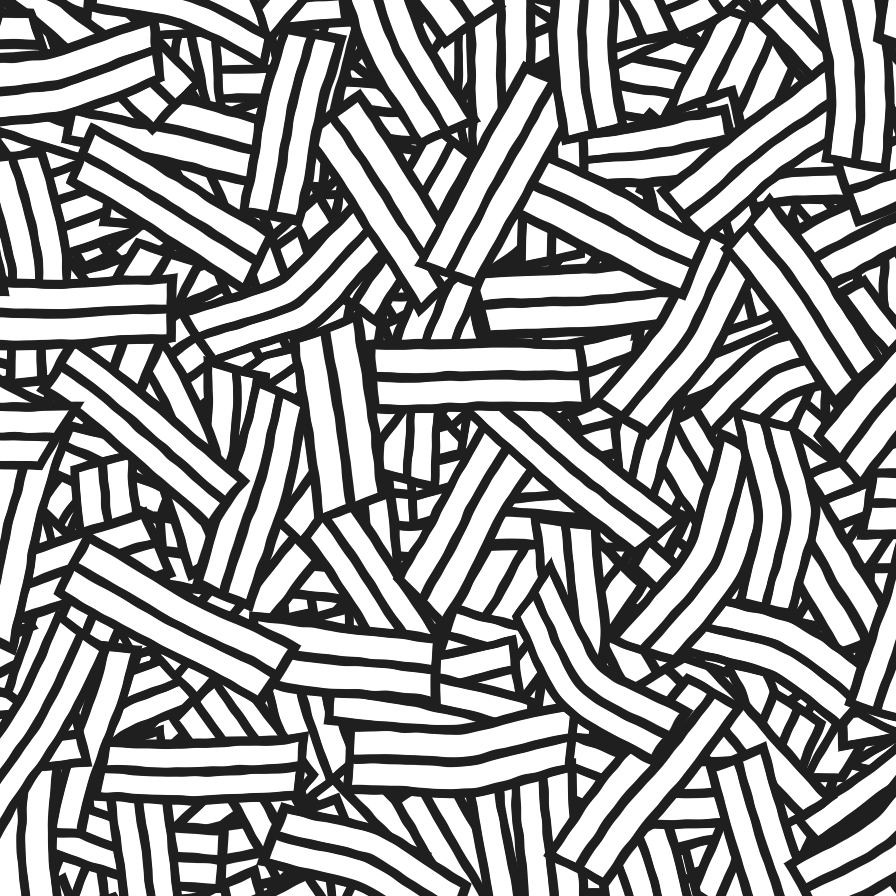
Give the GLSL for this pattern, as a Shadertoy shader.

```glsl
const vec3 PAPER = vec3(1.0);
const vec3 INK = vec3(0.12);
const float CELL = 0.17;
const float SPACING = 0.0335;
const float HALF_LINE = 0.0052;
const int LAYERS = 5;

float hash(vec2 p) {
    return fract(sin(dot(p, vec2(127.1, 311.7))) * 43758.5453);
}

float noise(vec2 p) {
    vec2 i = floor(p), f = fract(p);
    f = f * f * (3.0 - 2.0 * f);
    return mix(mix(hash(i), hash(i + vec2(1, 0)), f.x),
               mix(hash(i + vec2(0, 1)), hash(i + vec2(1, 1)), f.x), f.y);
}

// Slight hand-drawn wobble
vec2 wobble(vec2 p, float scale, float amount) {
    return amount * (vec2(noise(p * scale), noise(p * scale + 37.0)) - 0.5);
}

mat2 rotation(float angle) {
    float c = cos(angle), s = sin(angle);
    return mat2(c, s, -s, c);
}

// Distance to the nearest of a set of parallel lines
float ruling(float t, float spacing) {
    return abs(t / spacing - round(t / spacing)) * spacing;
}

// Ruled strip with an outline: x = ink, y = coverage
vec2 strip(vec2 q, float halfLength, float bands, float spacing, float slant, float aa) {
    float halfWidth = 0.5 * bands * spacing;
    float box = max(abs(q.x + slant * q.y) - halfLength, abs(q.y) - halfWidth);
    float line = min(ruling(q.y + halfWidth, spacing), -box) - HALF_LINE;
    return 1.0 - smoothstep(-aa, aa, vec2(line, box - HALF_LINE));
}

// Strip belonging to one cell, with random place, direction, length and bend
vec2 cellStrip(vec2 p, vec2 cell, float layer, float bands, float aa) {
    vec2 seed = cell + layer * 19.7;
    vec2 jitter = vec2(hash(seed + 1.3), hash(seed + 2.9)) - 0.5;
    float checker = mod(cell.x + cell.y, 2.0);
    float angle = 1.5708 * checker + 1.5 * (hash(seed + 4.1) - 0.5);
    vec2 q = rotation(angle) * (p - (cell + 0.5) * CELL - jitter * 0.09);

    float bend = 2.0 * hash(seed + 5.7) - 1.0;
    q.y += 0.3 * bend * bend * bend * (sqrt(q.x * q.x + 0.0003) - 0.05);

    float halfLength = mix(0.1, 0.128, hash(seed + 7.3));
    float spacing = SPACING * mix(0.9, 1.08, hash(seed + 8.9));
    float slant = 0.5 * (hash(seed + 11.1) - 0.5);
    return strip(q, halfLength, bands, spacing, slant, aa);
}

// Paints one layer of strips over the ink already there
float paintLayer(float ink, vec2 p, float layer, float bands, float aa) {
    vec2 home = floor(p / CELL);
    for (int j = -1; j <= 1; j++) {
        for (int i = -1; i <= 1; i++) {
            vec2 s = cellStrip(p, home + vec2(i, j), layer, bands, aa);
            ink = mix(ink, s.x, s.y);
        }
    }
    return ink;
}

void mainImage(out vec4 fragColor, in vec2 fragCoord) {
    float size = min(iResolution.x, iResolution.y);
    vec2 p = fragCoord / size;
    float aa = 0.6 / size;
    p += wobble(p, 9.0, 0.012) + wobble(p, 60.0, 0.0018);

    // Ruled ground for any gaps, then wide patches, then narrow strips
    float ink = 1.0 - smoothstep(-aa, aa, ruling(p.x * 0.6 + p.y * 0.8, SPACING) - HALF_LINE);
    for (int k = 0; k < LAYERS; k++) {
        float layer = float(k);
        float bands = k < 2 ? 5.0 : 2.0;
        vec2 q = rotation(layer * 1.3 + 0.4) * p + layer * 0.37;
        ink = paintLayer(ink, q, layer, bands, aa);
    }
    fragColor = vec4(mix(PAPER, INK, ink), 1.0);
}
```
